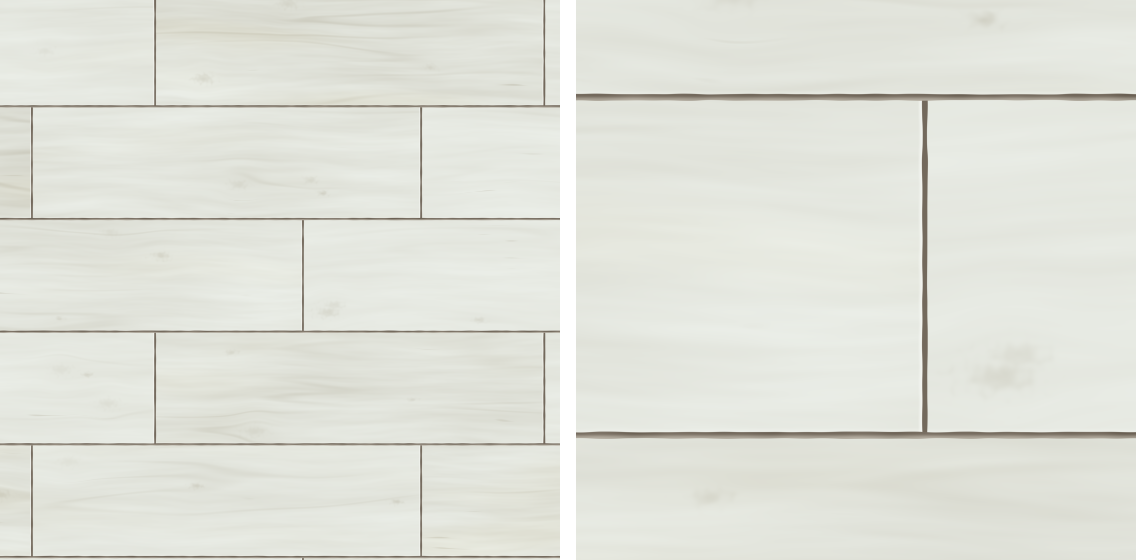
Left: the whole. Right: its middle third, enlarged.
Give the GLSL for this texture, as a Shadertoy shader.

```glsl
// Pale wood-look planks in a staggered bond with thin brown joints.
// Each plank gets its own tone and grain strength; the grain is stretched
// gradient noise, bent around a few small knots.

#define PLANK vec2(0.695, 0.2012)           // plank length and height
#define FIRST_JOINT 0.0052                  // height of the lowest long joint
#define STAGGER vec3(0.057, 0.277, 0.541)   // joint position, cycling by row
#define JOINT_WIDTH vec2(0.0031, 0.0038)    // upright and long joints
#define PALE vec3(0.912, 0.924, 0.898)
#define SHADE vec3(0.795, 0.790, 0.738)
#define GROUT_DARK vec3(0.45, 0.41, 0.36)
#define GROUT_LIGHT vec3(0.66, 0.63, 0.58)
#define BEVEL vec3(0.965, 0.970, 0.955)
#define KNOTS 3

vec2 hash2(vec2 p) {
    vec3 q = fract(p.xyx * vec3(0.1031, 0.1030, 0.0973));
    q += dot(q, q.yzx + 33.33);
    return fract((q.xx + q.yz) * q.zy);
}

float cornerSlope(vec2 cell, vec2 corner, vec2 f) {
    float angle = 6.2832 * hash2(cell + corner).x;
    return dot(vec2(cos(angle), sin(angle)), f - corner);
}

// Gradient noise, about -0.7 to 0.7
float noise(vec2 p) {
    vec2 i = floor(p), f = p - i;
    vec2 u = f * f * f * (f * (f * 6.0 - 15.0) + 10.0);
    float low = mix(cornerSlope(i, vec2(0, 0), f), cornerSlope(i, vec2(1, 0), f), u.x);
    float high = mix(cornerSlope(i, vec2(0, 1), f), cornerSlope(i, vec2(1, 1), f), u.x);
    return mix(low, high, u.y);
}

// p is the position inside the plank, id its column and row
vec3 woodColor(vec2 p, vec2 id) {
    vec2 seed = 90.0 * hash2(id + 17.0);
    float character = fract(0.25 + dot(id, vec2(0.57, 0.40)));
    float strength = mix(0.45, 1.1, character);

    // Knots: small dark spots that push the grain aside
    float knot = 0.0, bend = 0.0;
    for (int k = 0; k < KNOTS; k++) {
        vec2 h = hash2(id * 7.3 + float(k) * 11.7 + 40.0);
        vec2 size = hash2(h * 91.0 + 5.0);
        vec2 d = p - mix(vec2(0.04, 0.015), PLANK - vec2(0.04, 0.015), h);
        float rough = 1.0 + 0.8 * noise(d * 150.0 + seed);
        vec2 e = d / (mix(0.004, 0.011, size.x) * vec2(1.5, 0.7)) * rough;
        knot += exp(-dot(e, e)) * mix(0.3, 1.0, size.y);
        bend += d.y * exp(-dot(d, d) / 0.0012) * size.x;
    }

    // Grain runs lengthwise with a slow wave
    vec2 g = p;
    g.y += 0.018 * noise(p * vec2(4.0, 9.0) + seed) - 0.6 * bend;
    float cloud = noise(g * vec2(2.5, 9.0) + seed.yx);
    float bands = noise(g * vec2(3.0, 36.0) + seed);
    float streaks = noise(g * vec2(6.0, 85.0) + seed + 31.0);
    float fibre = noise(g * vec2(18.0, 190.0) + seed + 57.0);

    // Thin growth lines follow the zero contours of stretched noise
    float contour = abs(noise(g * vec2(1.8, 27.0) + seed + 73.0));
    float veins = smoothstep(0.09, 0.0, contour) * smoothstep(-0.1, 0.35, cloud);

    // Sparse dark scratches
    float scratch = smoothstep(0.40, 0.62, noise(g * vec2(13.0, 130.0) + seed + 9.0));
    scratch *= smoothstep(0.15, 0.45, noise(p * vec2(5.0, 14.0) + seed + 21.0));

    float tone = 0.07 + 0.27 * character;
    tone += strength * (0.34 * cloud + 0.30 * bands + 0.20 * streaks
                      + 0.10 * fibre + 0.30 * veins);
    tone += 0.55 * knot + 0.6 * scratch;
    vec3 color = mix(PALE, SHADE, clamp(tone, -0.05, 1.3));

    // Faint warm stain on the stronger planks
    float stain = smoothstep(0.0, 0.5, noise(g * vec2(2.0, 14.0) + seed + 43.0));
    return color - vec3(0.0, 0.006, 0.022) * stain * character;
}

void mainImage(out vec4 fragColor, in vec2 fragCoord) {
    vec2 uv = fragCoord / iResolution.y;
    float pixel = 1.0 / iResolution.y;

    // Plank layout
    float row = floor((uv.y - FIRST_JOINT) / PLANK.y);
    float phase = mod(row + 0.5, 3.0);
    float shift = phase < 1.0 ? STAGGER.x : phase < 2.0 ? STAGGER.y : STAGGER.z;
    vec2 p = uv - vec2(shift, FIRST_JOINT);
    vec2 id = vec2(floor(p.x / PLANK.x), row);
    p -= id * PLANK;

    // Signed offset from the nearest joints, with slightly uneven edges
    vec2 offset = p - PLANK * step(0.5 * PLANK, p);
    vec2 uneven = vec2(noise(uv * 60.0), noise(uv * 60.0 + 25.0)) * 0.0006;
    vec2 edge = abs(offset) - 0.5 * JOINT_WIDTH + uneven;
    vec2 joint = 1.0 - smoothstep(-0.7 * pixel, 0.7 * pixel, edge);

    vec3 color = woodColor(p, id);

    // Bright bevel on the left of upright joints, faint one above long joints
    vec2 rim = 1.0 - smoothstep(vec2(0.0005), vec2(0.0028), edge);
    color = mix(color, BEVEL, 0.75 * rim.x * step(offset.x, 0.0));
    color = mix(color, BEVEL, 0.25 * rim.y * step(0.0, offset.y));

    // Long joints are dark above and lighter below; upright ones are dark
    float lit = smoothstep(0.0012, -0.0016, offset.y);
    vec3 longGrout = mix(GROUT_DARK, GROUT_LIGHT, lit) + 0.08 * noise(uv * 45.0);
    color = mix(color, GROUT_DARK, joint.x);
    color = mix(color, longGrout, joint.y);

    fragColor = vec4(clamp(color, 0.0, 1.0), 1.0);
}
```
